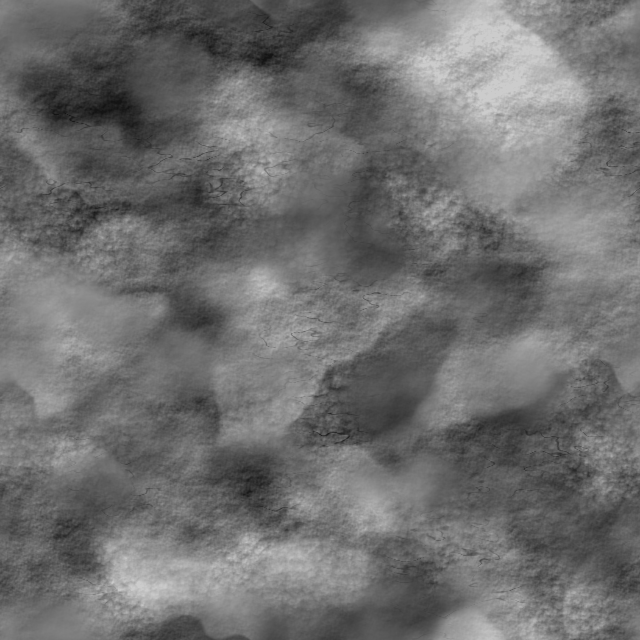
A WebGL 2 fragment shader for this texture:

```glsl
#version 300 es
precision highp float;
// Weathered grey plaster: cloudy tones, soft smooth patches, crumbly bumps and cracks; tiles.
uniform vec2 u_resolution;
out vec4 fragColor;

// Integer hash of a wrapped lattice cell, three values in 0..1.
vec3 hash(vec2 cell, vec2 period, float seed) {
  uvec3 v = uvec3(mod(cell + 0.5, period), seed) * 1664525u + 1013904223u;
  for (int i = 0; i < 2; i++) {
    v.x += v.y * v.z;
    v.y += v.z * v.x;
    v.z += v.x * v.y;
    v ^= v >> 16u;
  }
  return vec3(v & 65535u) / 65535.0;
}

float corner(vec2 cell, vec2 f, vec2 period, float seed) {
  return dot(hash(cell, period, seed).xy * 2.0 - 1.0, f);
}

// Gradient noise that repeats after a whole number of cells.
float noise(vec2 uv, vec2 period, float seed) {
  vec2 p = uv * period, i = floor(p), f = p - i;
  vec2 s = f * f * f * (f * (f * 6.0 - 15.0) + 10.0);
  vec2 e = vec2(1, 0);
  return mix(mix(corner(i, f, period, seed), corner(i + e, f - e, period, seed), s.x),
             mix(corner(i + e.yx, f - e.yx, period, seed), corner(i + 1.0, f - 1.0, period, seed), s.x), s.y);
}

float fbm(vec2 uv, vec2 period, int octaves, float seed) {
  float sum = 0.0, amp = 1.0;
  for (int i = 0; i < octaves; i++) {
    sum += amp * noise(uv, period, seed + float(i));
    period *= 2.0;
    amp *= 0.5;
  }
  return sum;
}

// Rounded crumbs: bright crowns with dark seams between them.
float crumbs(vec2 uv, vec2 period, float seed) {
  vec2 p = uv * period, i = floor(p);
  float nearest = 2.0;
  for (int y = -1; y <= 1; y++)
    for (int x = -1; x <= 1; x++) {
      vec2 cell = i + vec2(x, y);
      nearest = min(nearest, length(cell + hash(cell, period, seed).xy - p));
    }
  return 0.45 - nearest;
}

// Soft shaded discs: x is the tone shift, y the coverage.
vec2 patches(vec2 uv, vec2 period, float seed) {
  vec2 p = uv * period, i = floor(p), result = vec2(0);
  for (int y = -1; y <= 1; y++)
    for (int x = -1; x <= 1; x++) {
      vec2 cell = i + vec2(x, y);
      vec3 place = hash(cell, period, seed), look = hash(cell, period, seed + 1.0);
      vec2 d = (p - cell - place.xy) * vec2(0.9, 1.1);
      float radius = mix(0.28, 0.55, place.z);
      float cover = 1.0 - smoothstep(radius * mix(0.4, 0.88, look.x), radius * 1.1, length(d));
      float shade = 0.6 + dot(d, look.yz - 0.5) / radius;
      result += cover * vec2((look.z - 0.5) * shade, 0.75);
    }
  return vec2(result.x, min(result.y, 1.0));
}

void main() {
  vec2 uv = gl_FragCoord.xy / u_resolution;
  vec2 warp = vec2(fbm(uv, vec2(5), 3, 11.0), fbm(uv, vec2(5), 3, 21.0));
  vec2 bent = uv + 0.09 * warp;

  // Cloudy tones, with masses whose borders range from crisp to hazy
  float cloud = fbm(bent, vec2(3, 4), 3, 31.0);
  float mass = fbm(bent + 0.04 * warp.yx, vec2(3, 5), 2, 41.0);
  float haze = mix(0.03, 0.25, smoothstep(-0.2, 0.2, noise(uv, vec2(4), 51.0)));
  float tone = 0.43 + 0.46 * cloud + 0.13 * (smoothstep(-haze, haze, mass) - 0.5);
  vec2 disc = patches(uv + 0.02 * warp, vec2(6), 61.0);
  tone += 0.24 * disc.x;

  // Mottling and fine relief lit from the upper left
  float mottle = fbm(uv + 0.01 * warp, vec2(14, 18), 5, 71.0);
  vec2 toLight = vec2(-0.0015, 0.0025);
  float relief = fbm(uv, vec2(44, 52), 4, 81.0) - fbm(uv + toLight, vec2(44, 52), 4, 81.0);
  float grain = noise(uv, vec2(230), 91.0);
  float detail = 0.17 * mottle + 0.2 * relief + 0.06 * grain;

  // Crumbs gather on light ground, cracks run sideways on dark ground
  vec2 rough = uv + 0.006 * vec2(mottle, relief);
  float clump = smoothstep(-0.08, 0.2, noise(uv, vec2(5), 101.0) + 0.4 * (tone - 0.43));
  detail += 0.13 * clump * (crumbs(rough, vec2(74, 82), 111.0) + 0.5 * crumbs(rough, vec2(140, 150), 121.0));
  float line = abs(fbm(uv + 0.008 * mottle, vec2(12, 34), 3, 131.0));
  float flaking = smoothstep(-0.02, 0.22, noise(uv, vec2(5, 6), 141.0) + 0.4 * (0.43 - tone));
  detail -= 0.13 * flaking * (1.0 - smoothstep(0.0, 0.05, line)) * smoothstep(-0.2, 0.2, mottle);

  // Smooth patches hide most of the roughness
  float smoothed = disc.y * smoothstep(-0.25, 0.12, noise(uv, vec2(4), 151.0));
  float worn = mix(0.7, 1.25, smoothstep(-0.2, 0.2, noise(uv, vec2(7), 161.0)));
  tone += detail * worn * (1.0 - 0.78 * smoothed);
  fragColor = vec4(vec3(clamp(tone, 0.08, 0.8)), 1.0);
}
```
